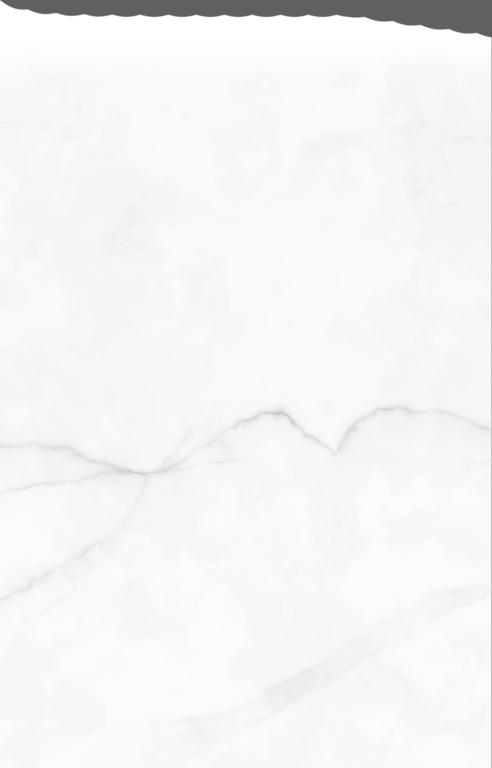
Write a Shadertoy shader that draws this texture.

```glsl
const vec3 SLATE = vec3(0.375);
const float PAPER_WHITE = 1.0;
const float MARBLE_TONE = 0.979;
const float CLOUD_DEPTH = 0.017;
const float HAIRLINE_DEPTH = 0.022;
const float VEIN_DEPTH = 0.15;
const float HALO_DEPTH = 0.034;
const float WARP_AMOUNT = 0.034;
const float SCALLOP_PITCH = 0.057;
const float SCALLOP_DEPTH = 0.0045;
const float BORDER_TONE = 0.75;

vec2 gradientAt(vec2 cell) {
    vec3 q = fract(cell.xyx * vec3(0.1031, 0.1030, 0.0973));
    q += dot(q, q.yzx + 33.33);
    float angle = 6.2832 * fract((q.x + q.y) * q.z);
    return vec2(cos(angle), sin(angle));
}

float gradientNoise(vec2 p) {
    vec2 i = floor(p), f = fract(p);
    vec2 u = f * f * f * (f * (f * 6.0 - 15.0) + 10.0);
    vec2 e = vec2(1.0, 0.0);
    float a = dot(gradientAt(i), f);
    float b = dot(gradientAt(i + e.xy), f - e.xy);
    float c = dot(gradientAt(i + e.yx), f - e.yx);
    float d = dot(gradientAt(i + e.xx), f - e.xx);
    return mix(mix(a, b, u.x), mix(c, d, u.x), u.y);
}

float fbm(vec2 p) {
    float sum = 0.0, amp = 0.6;
    for (int i = 0; i < 5; i++) {
        sum += amp * gradientNoise(p);
        p = mat2(1.6, 1.2, -1.2, 1.6) * p + 7.3;
        amp *= 0.5;
    }
    return sum;
}

// Centre line of the strongest vein, with a sharp notch on the right
float mainHeight(float x) {
    float h = mix(0.657, 0.602, smoothstep(0.12, 0.24, x));
    h += 0.128 * smoothstep(0.3, 0.56, x) - 0.035 * smoothstep(0.88, 1.0, x);
    return h - 0.098 * max(0.0, 1.0 - abs(x - 0.675) / 0.095);
}

float steepness(float x) {
    const float STEP = 0.01;
    return (mainHeight(x + STEP) - mainHeight(x - STEP)) / (2.0 * STEP);
}

// Signed distance to a curve, from its height difference and slope
float curveDistance(float dy, float slope) {
    return dy / sqrt(1.0 + slope * slope);
}

float core(float d, float width) {
    return exp(-abs(d) / width);
}

// Soft stain that reaches further on the lower side of a vein
float halo(float d, float reach) {
    return exp(-abs(d) / (d > 0.0 ? 0.35 * reach : reach));
}

float marble(vec2 p) {
    vec2 warp = vec2(fbm(p * 6.0 + 3.0), fbm(p * 6.0 + 41.0));
    vec2 fine = vec2(fbm(p * 30.0 + 9.0), fbm(p * 30.0 + 67.0));
    vec2 q = p + WARP_AMOUNT * warp + 0.012 * fine;

    // Cloudy ground, paler under the main vein
    float cloud = fbm(p * vec2(2.6, 3.2) + 1.2 * warp + 15.0);
    float patches = smoothstep(-0.12, 0.22, cloud);
    float tone = MARBLE_TONE - CLOUD_DEPTH * patches - 0.008 * fbm(p * 14.0 + warp);
    tone += 0.006 * (1.0 - smoothstep(0.5, 0.75, p.y));

    // Faint broken hairlines
    float ridge = abs(fbm(p * vec2(2.2, 3.0) + 0.9 * warp + 52.0));
    float presence = smoothstep(-0.05, 0.35, fbm(p * 4.0 + 80.0));
    tone -= HAIRLINE_DEPTH * presence * (exp(-ridge / 0.025) + 0.4 * exp(-ridge / 0.1));

    // Main vein and its two left branches
    float broken = smoothstep(-0.28, 0.3, fbm(p * 9.0 + 23.0));
    float mainD = curveDistance(q.y - mainHeight(q.x), steepness(q.x));
    float lowD = q.y - 0.57 - 0.11 * q.x;
    float leftHeight = 0.345 + 0.55 * q.x + 0.12 * smoothstep(0.2, 0.4, q.x);
    float leftD = curveDistance(q.y - leftHeight, 0.75);
    float lowFade = 1.0 - smoothstep(0.3, 0.65, p.x);
    float leftFade = 1.0 - smoothstep(0.36, 0.48, p.x);
    float middle = 0.65 + 0.5 * smoothstep(0.25, 0.5, p.x) * (1.0 - smoothstep(0.7, 0.85, p.x));
    float veins = core(mainD, 0.0045) * middle;
    veins += 0.5 * core(lowD, 0.004) * lowFade + 0.5 * core(leftD, 0.006) * leftFade;
    float stains = halo(mainD, 0.038) + 0.4 * halo(lowD, 0.03) * lowFade;
    stains += 0.75 * halo(leftD, 0.03) * leftFade;

    // Grey band rising to the right, bounded by two edges
    float upperD = curveDistance(q.y - 0.1 - 0.27 * smoothstep(0.35, 1.0, q.x), 0.5);
    float lowerD = curveDistance(q.y - 0.362 - 0.56 * (q.x - 1.0), 0.56);
    float bandFade = smoothstep(0.16, 0.45, p.x);
    float band = smoothstep(-0.01, 0.012, lowerD) * (1.0 - smoothstep(-0.012, 0.012, upperD));
    veins += bandFade * (0.27 * core(upperD, 0.007) + 0.2 * core(lowerD, 0.004));
    stains += bandFade * band * (0.75 + 0.8 * fine.x);

    // Pale veins in the upper right
    float riseD = curveDistance(q.y - 1.246 - 0.28 * (q.x - 0.59), 0.28);
    float dropD = q.x - 0.61;
    float dropFade = smoothstep(1.05, 1.12, p.y) * (1.0 - smoothstep(1.2, 1.27, p.y));
    stains += 0.45 * halo(riseD, 0.025) * smoothstep(0.55, 0.65, p.x);
    stains += 0.5 * core(dropD, 0.018) * dropFade;

    float grain = 0.8 + 0.7 * fine.y;
    tone -= VEIN_DEPTH * veins * (0.25 + 0.85 * broken) * grain;
    return tone - HALO_DEPTH * stains * (0.4 + 0.7 * broken);
}

void mainImage(out vec4 fragColor, in vec2 fragCoord) {
    vec2 p = fragCoord / iResolution.x;
    float top = iResolution.y / iResolution.x;
    float pixel = 1.0 / iResolution.x;
    float below = top - p.y;

    // White fade beneath the top edge
    float tone = mix(PAPER_WHITE, marble(p), smoothstep(0.06, 0.18, below));
    tone = mix(tone, BORDER_TONE, smoothstep(1.0 - 0.003, 1.0 - 0.001, p.x));
    vec3 color = vec3(clamp(tone, 0.0, 1.0));

    // Dark scalloped strip, deeper to the right
    float depth = 0.030 * (1.0 - exp(-p.x / 0.055)) + 0.143 * max(p.x - 0.71, 0.0);
    depth += SCALLOP_DEPTH * abs(sin(3.14159 * p.x / SCALLOP_PITCH));
    color = mix(SLATE, color, smoothstep(-pixel, pixel, below - depth));
    fragColor = vec4(color, 1.0);
}
```
